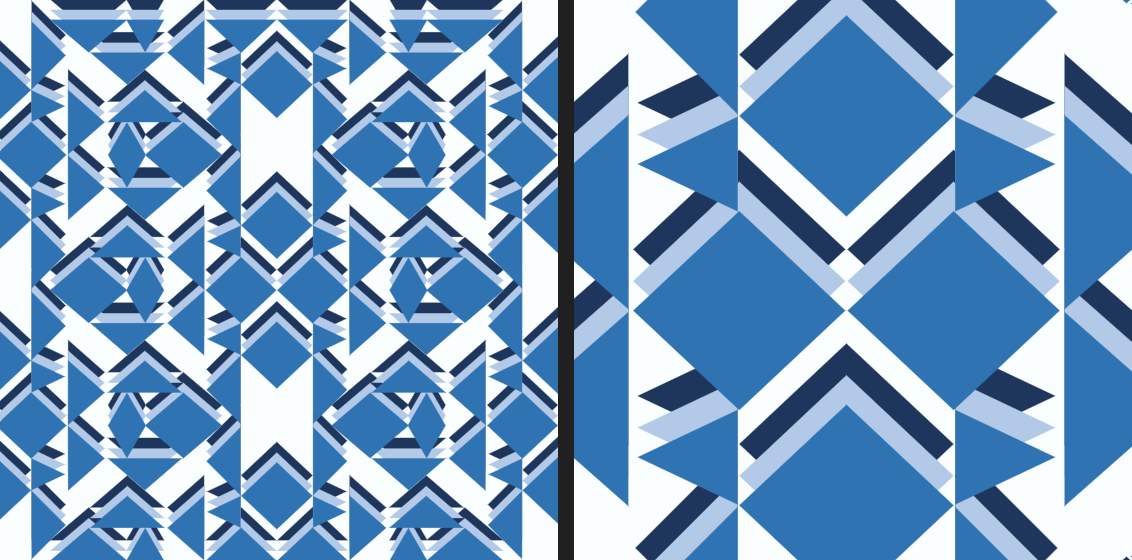
Left, the full canvas; right, a detail of the centre.
A Shadertoy shader for this pattern:

```glsl
// Geometric weave of blue diamonds, half diamonds and triangles on white.
// One quarter cell is mirrored and half-turned to fill the plane; each shape
// is stacked over two raised copies of itself, which make the chevron bands.

const vec3 PAPER = vec3(0.985, 0.995, 0.995);
const vec3 NAVY  = vec3(0.12, 0.21, 0.36);
const vec3 PALE  = vec3(0.70, 0.79, 0.91);
const vec3 BLUE  = vec3(0.19, 0.45, 0.70);

const float UNITS = 768.0;              // design units per canvas height
const vec2  CELL = vec2(386.0, 185.5);  // quarter cell: half of each period
const float AXIS_SHIFT = -3.0;          // mirror axis relative to the centre
const float ROW_AXIS = 212.5;           // first horizontal mirror line
const float PANEL_MID = 398.0;          // the shapes are trimmed to a panel
const float PANEL_HALF = 371.0;
const float PALE_RISE = 13.5;           // upward shift of the two raised copies
const float NAVY_RISE = 28.0;
const float SEAM = 0.7;                 // hairline gap at straight cuts
const float SOFTNESS = 1.25;            // edge blur in pixels

// Approximate distance to a rhombus with half extents r.
float rhombus(vec2 p, vec2 r) {
    p = abs(p);
    return (p.x / r.x + p.y / r.y - 1.0) * r.x * r.y / length(r);
}

// Right half of a rhombus, cut along its vertical diagonal.
float halfRight(vec2 p, vec2 r) {
    return max(rhombus(p, r), SEAM - p.x);
}

// Far half of a rhombus, cut along its horizontal diagonal.
float halfOuter(vec2 p, vec2 r) {
    return max(rhombus(p, r), -p.y);
}

// All shapes of one quarter cell.
float motif(vec2 p) {
    // Central column
    float d = rhombus(p - vec2(0.0, 96.5), vec2(49.0, 46.0));
    d = min(d, rhombus(p - vec2(49.0, CELL.y), vec2(48.5, 45.5)));
    // Flags beside the column
    d = min(d, halfRight(p - vec2(49.0, 49.0), vec2(47.5, 47.5)));
    d = min(d, halfRight(p - vec2(49.0, 118.5), vec2(46.5, 22.0)));
    d = min(d, halfRight(p - vec2(99.0, 140.5), vec2(51.0, 45.0)));
    // Wide diamond, narrow lens and the triangles that cap them
    d = min(d, rhombus(p - vec2(128.0, 0.0), vec2(53.0, 45.0)));
    d = min(d, rhombus(p - vec2(205.5, 0.0), vec2(26.0, 45.0)));
    return min(d, halfOuter(p - vec2(181.0, 45.0), vec2(51.0, 44.0)));
}

// Fold the plane into the quarter cell and its half turn, then trim.
float pattern(vec2 p) {
    vec2 q = vec2(p.x, p.y - ROW_AXIS);
    q = abs(mod(q + CELL, 2.0 * CELL) - CELL);
    float d = min(motif(q), motif(CELL - q));
    return max(d, abs(p.y - PANEL_MID) - PANEL_HALF);
}

void mainImage(out vec4 fragColor, in vec2 fragCoord) {
    float unit = UNITS / iResolution.y;
    vec2 p = vec2(fragCoord.x - 0.5 * iResolution.x,
                  iResolution.y - fragCoord.y) * unit;
    p.x -= AXIS_SHIFT;

    // Coverage of the raised copies and of the shapes themselves
    vec3 d = vec3(pattern(p + vec2(0.0, NAVY_RISE)),
                  pattern(p + vec2(0.0, PALE_RISE)),
                  pattern(p));
    vec3 cover = clamp(0.5 - d / (unit * SOFTNESS), 0.0, 1.0);

    vec3 color = mix(PAPER, NAVY, cover.x);
    color = mix(color, PALE, cover.y);
    color = mix(color, BLUE, cover.z);
    fragColor = vec4(color, 1.0);
}
```
